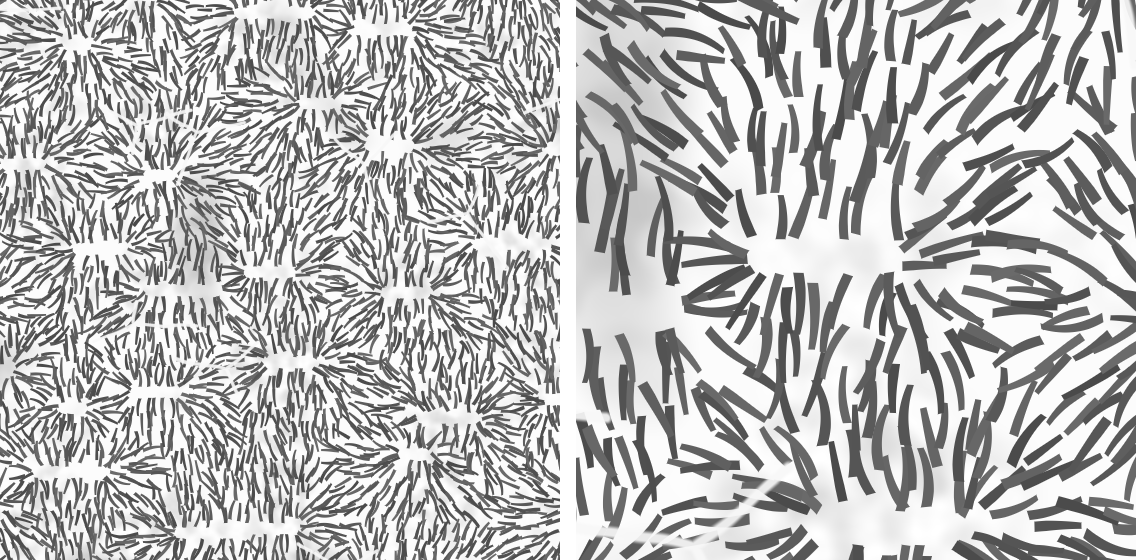
Left, the full canvas; right, a detail of the centre.
Reproduce this texture procedurally as a WebGL 2 fragment shader.

```glsl
#version 300 es
precision highp float;

uniform vec2 u_resolution;
out vec4 fragColor;

const float PARTING_GRID = 4.6;  // partings per canvas height
const float HAIR_GRID = 56.0;    // hairs per canvas height
const float CRACK_GRID = 3.1;    // crack hubs per canvas height

vec3 hash3(vec2 cell, float seed) {
    vec3 v = fract(vec3(cell.xyx + seed * 7.31) * vec3(0.1031, 0.1030, 0.0973));
    v += dot(v, v.yxz + 33.33);
    return fract((v.xxy + v.yzz) * v.zyx);
}

vec2 unitVector(float angle) {
    return vec2(cos(angle), sin(angle));
}

float cornerGradient(vec2 cell, vec2 offset, float seed) {
    return dot(unitVector(6.2832 * hash3(cell, seed).x), offset);
}

float gradientNoise(vec2 p, float seed) {
    vec2 i = floor(p), f = fract(p);
    vec2 u = f * f * f * (f * (f * 6.0 - 15.0) + 10.0);
    vec2 e = vec2(1.0, 0.0);
    float low = mix(cornerGradient(i, f, seed), cornerGradient(i + e, f - e, seed), u.x);
    float high = mix(cornerGradient(i + e.yx, f - e.yx, seed),
                     cornerGradient(i + 1.0, f - 1.0, seed), u.x);
    return mix(low, high, u.y);
}

float segmentDistance(vec2 p, vec2 a, vec2 b) {
    vec2 ab = b - a;
    return length(p - a - ab * clamp(dot(p - a, ab) / dot(ab, ab), 0.0, 1.0));
}

// Direction away from the nearest horizontal parting (xy) and distance to it (z)
vec3 partingField(vec2 p, float grid) {
    vec2 home = floor(p * grid);
    vec2 away = vec2(1.0, 0.0);
    float nearest = 1e3;
    for (int y = -1; y <= 1; y++)
    for (int x = -1; x <= 1; x++) {
        vec2 cell = home + vec2(x, y);
        vec3 rnd = hash3(cell, 1.0);
        vec2 offset = p - (cell + 0.1 + 0.8 * rnd.xy) / grid;
        float halfSpan = mix(0.015, 0.065, rnd.z);
        offset.x -= clamp(offset.x, -halfSpan, halfSpan);
        float d = length(offset);
        if (d < nearest) {
            nearest = d;
            away = offset / max(d, 1e-5);
        }
    }
    return vec3(away, nearest);
}

// Signed distance to a bent, blunt hair that thins toward its tip
float hairDistance(vec2 p, vec2 dir, float halfLength, float halfWidth, float bend) {
    vec2 q = vec2(dot(p, dir), dot(p, vec2(-dir.y, dir.x)));
    q.y -= bend * (q.x * q.x - 0.3 * halfLength * halfLength);
    float taper = 1.0 - 0.3 * clamp(q.x / halfLength, -0.5, 1.0);
    return max(abs(q.x) - halfLength, abs(q.y) - halfWidth * taper);
}

// Paints the hairs over a ground tone
float paintHairs(float tone, vec2 p, float grid, float pixel) {
    vec2 home = floor(p * grid);
    for (int y = -2; y <= 2; y++)
    for (int x = -2; x <= 2; x++) {
        vec2 cell = home + vec2(x, y);
        vec3 place = hash3(cell, 2.0);
        vec3 form = hash3(cell, 3.0);
        vec2 center = (cell + place.xy) / grid;
        vec3 field = partingField(center, PARTING_GRID);
        if (field.z < 0.014) continue;

        // Hairs near a parting slide out so that their roots line up
        float halfLength = mix(0.013, 0.020, place.z);
        center += field.xy * max(0.0, halfLength + 0.010 - field.z);
        float angle = atan(field.y, field.x) + 0.55 * (form.x - 0.5)
                    + 0.6 * gradientNoise(center * 9.0, 4.0);
        float d = hairDistance(p - center, unitVector(angle), halfLength,
                               mix(0.0021, 0.0029, form.y), 22.0 * (form.z - 0.5));
        float shade = mix(0.29, 0.42, fract(form.x * 17.0 + form.y));
        tone = mix(tone, shade, clamp(0.5 - d / pixel, 0.0, 1.0));
    }
    return tone;
}

// Pale paper with blotchy grey smudges
float paperTone(vec2 p) {
    float area = smoothstep(-0.1, 0.4, gradientNoise(p * 7.0, 5.0));
    float blotch = smoothstep(-0.25, 0.4, gradientNoise(p * 34.0, 6.0));
    float stain = smoothstep(0.28, 0.55, gradientNoise(p * 5.0 + 3.7, 7.0));
    float grain = gradientNoise(p * 90.0, 8.0);
    return 0.99 - area * (0.11 * blotch + 0.03 * grain) - 0.2 * stain * (0.7 + 0.3 * blotch);
}

// Distance to sparse three-armed cracks
float crackDistance(vec2 p, float grid) {
    p += 0.006 * vec2(gradientNoise(p * 22.0, 9.0), gradientNoise(p * 22.0, 10.0));
    vec2 home = floor(p * grid);
    float nearest = 1e3;
    for (int y = -1; y <= 1; y++)
    for (int x = -1; x <= 1; x++) {
        vec2 cell = home + vec2(x, y);
        vec3 rnd = hash3(cell, 11.0);
        if (rnd.z > 0.6) continue;
        vec2 hub = (cell + rnd.xy) / grid;
        for (int arm = 0; arm < 3; arm++) {
            vec3 reach = hash3(cell, 12.0 + float(arm));
            float angle = 10.0 * rnd.z + 2.094 * float(arm) + 0.9 * (reach.x - 0.5);
            vec2 tip = hub + unitVector(angle) * mix(0.04, 0.12, reach.y);
            nearest = min(nearest, segmentDistance(p, hub, tip));
        }
    }
    return nearest;
}

void main() {
    float pixel = 1.0 / u_resolution.y;
    vec2 p = gl_FragCoord.xy * pixel;
    float tone = paintHairs(paperTone(p), p, HAIR_GRID, pixel);
    float crack = 1.0 - smoothstep(0.0015, 0.0045, crackDistance(p, CRACK_GRID));
    tone = mix(tone, 0.97, 0.92 * crack);
    fragColor = vec4(vec3(tone), 1.0);
}
```
